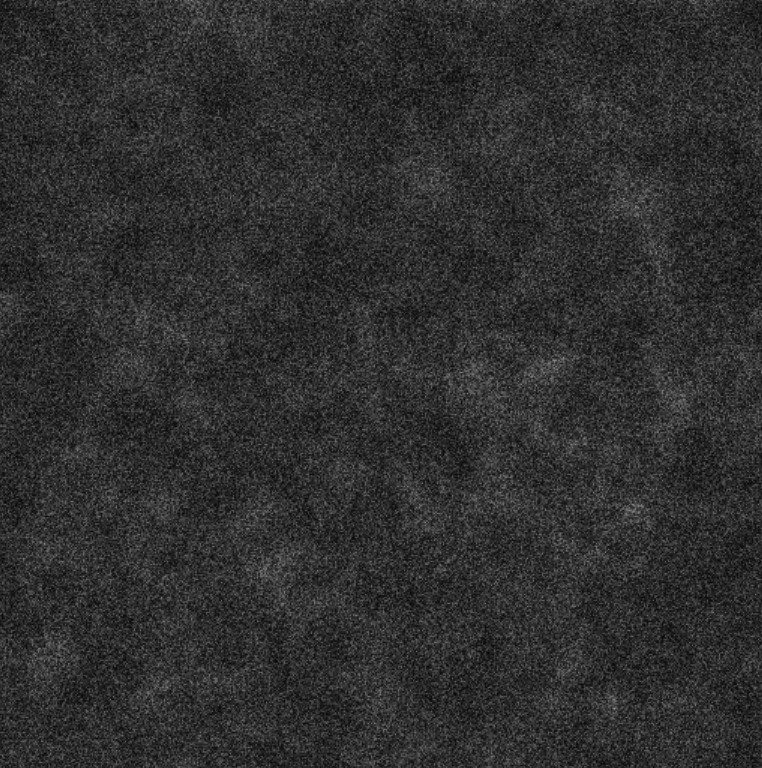
Give the GLSL for this texture, as a Shadertoy shader.

```glsl
// Dark grey film grain over faint, soft blotches.
// Fine bell-shaped grain is added to rotated octaves of value noise,
// then a slightly skewed tone curve turns the sum into grey.

float hash(vec2 cell, uint seed) {
    uvec2 q = uvec2(ivec2(cell)) * uvec2(1597334677u, 3812015801u);
    uint h = (q.x ^ q.y ^ (seed * 2654435769u)) * 747796405u + 2891336453u;
    h = ((h >> ((h >> 28u) + 4u)) ^ h) * 277803737u;
    h = (h >> 22u) ^ h;
    return float(h >> 8u) / 16777216.0;
}

// Sum of two uniform values: a triangular spread around zero
float speck(vec2 cell) {
    return hash(cell, 1u) + hash(cell, 2u) - 1.0;
}

// Linear blend of specks, so neighbouring grains run together a little
float grain(vec2 p) {
    vec2 c = floor(p), f = p - c;
    return mix(mix(speck(c), speck(c + vec2(1, 0)), f.x),
               mix(speck(c + vec2(0, 1)), speck(c + vec2(1, 1)), f.x), f.y);
}

float valueNoise(vec2 p, uint seed) {
    vec2 c = floor(p), f = p - c;
    f = f * f * (3.0 - 2.0 * f);
    return mix(mix(hash(c, seed), hash(c + vec2(1, 0), seed), f.x),
               mix(hash(c + vec2(0, 1), seed), hash(c + vec2(1, 1), seed), f.x), f.y);
}

mat2 rotation(float a) {
    return mat2(cos(a), sin(a), -sin(a), cos(a));
}

// Soft blotches in three sizes, with a few brighter spots
float blotches(vec2 p) {
    float broad  = valueNoise(rotation(0.4) * p * 13.0, 3u);
    float medium = valueNoise(rotation(1.1) * p * 28.0, 4u);
    float small  = valueNoise(rotation(2.0) * p * 54.0, 5u);
    float spots  = smoothstep(0.7, 1.0, medium) * smoothstep(0.4, 0.9, broad);
    return 0.8 * (broad - 0.5) + 1.0 * (medium - 0.5) + 0.7 * (small - 0.5) + 0.8 * spots;
}

void mainImage(out vec4 fragColor, in vec2 fragCoord) {
    vec2 uv = fragCoord / iResolution.xy;
    vec2 p = fragCoord / iResolution.y;

    float tone = 3.4 * grain(p * 512.0 + 0.3) + blotches(p);

    // Sides fall off slightly, the very top is a little lighter
    float side = min(uv.x, 1.0 - uv.x);
    tone -= 0.25 * (1.0 - smoothstep(0.0, 0.06, side));
    tone += 0.5 * smoothstep(0.985, 1.0, uv.y);

    // Tone curve with a longer bright tail
    float grey = 0.183 + 0.06 * tone + 0.005 * (tone * tone - 1.0);
    fragColor = vec4(vec3(clamp(grey, 0.03, 1.0)), 1.0);
}
```
